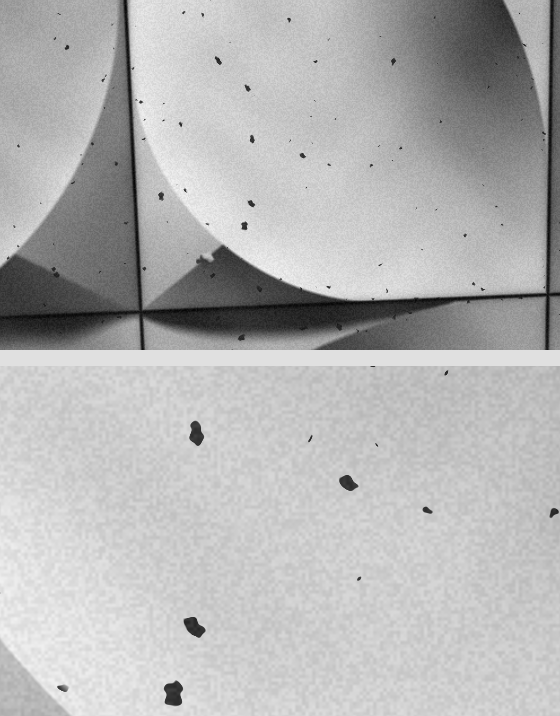
Top, the full canvas; bottom, a detail of the centre.
A Shadertoy shader for this texture:

```glsl
// Cast concrete relief panels: scooped dishes, folded corners, dark joints and air pits.

// Lengths are in canvas heights, tones are grey levels.
const float JOINT_LEFT = 0.358, JOINT_LEFT_LEAN = 0.050;
const float JOINT_RIGHT = 1.577, JOINT_RIGHT_LEAN = -0.014;
const float JOINT_BASE = 0.0915, JOINT_SLOPE = 0.0425;
const float JOINT_HALF_WIDTH = 0.0045;
const vec2 MAIN_CENTER = vec2(1.104, 0.867);
const float MAIN_RADIUS = 0.733;
const vec2 CREST_CENTER = vec2(0.367, 0.458);
const float CREST_RADIUS = 1.200;
const vec2 SIDE_CENTER = vec2(-0.692, 1.0);
const float SIDE_RADIUS = 1.031;
const vec2 SHADOW_CENTER = vec2(1.44, 1.0);
const vec2 CHIP_CENTER = vec2(0.592, 0.262);
const float JOINT_TONE = 0.07, PIT_TONE = 0.13;
const float GRAIN = 0.085, MOTTLE = 0.012;

vec2 hash2(vec2 p) {
    vec3 q = fract(p.xyx * vec3(0.1031, 0.1030, 0.0973));
    q += dot(q, q.yzx + 33.33);
    return fract((q.xx + q.yz) * q.zy);
}

float valueNoise(vec2 p) {
    vec2 i = floor(p), f = fract(p);
    f = f * f * (3.0 - 2.0 * f);
    float low = mix(hash2(i).x, hash2(i + vec2(1, 0)).x, f.x);
    float high = mix(hash2(i + vec2(0, 1)).x, hash2(i + vec2(1, 1)).x, f.x);
    return mix(low, high, f.y);
}

float inside(float d, float aa) { return smoothstep(aa, -aa, d); }

// Signed side of the line a-b, positive to its left
float lineSide(vec2 p, vec2 a, vec2 b) {
    vec2 t = normalize(b - a);
    return dot(p - a, vec2(-t.y, t.x));
}

// Scattered elongated holes, at most one per cell
float pits(vec2 p, float cell, float chance, float size, float aa) {
    p += 0.0015 * sin(p.yx * 410.0 + 2.0 * sin(p * 170.0));
    vec2 id = floor(p / cell);
    float mask = 0.0;
    for (int j = -1; j <= 1; j++)
    for (int i = -1; i <= 1; i++) {
        vec2 c = id + vec2(i, j) + 40.0;
        vec2 place = hash2(c), form = hash2(c + 57.3);
        vec2 q = p - (c - 40.0 + 0.2 + 0.6 * place) * cell;
        float angle = 6.283 * form.x, s = sin(angle), k = cos(angle);
        q = vec2(k * q.x + s * q.y, (k * q.y - s * q.x) * (1.2 + place.x));
        float radius = size * mix(0.3, 1.0, form.y * form.y);
        mask = max(mask, step(hash2(c + 13.7).x, chance) * inside(length(q) - radius, aa));
    }
    return mask;
}

// Large dish with a lit lower rim and a shaded upper right
float mainPanel(vec2 p, float aa, out float rim) {
    float bowl = length(min(p - MAIN_CENTER, 0.0)) - MAIN_RADIUS;
    vec2 fromCrest = p - CREST_CENTER;
    float crest = length(vec2(fromCrest.x, max(fromCrest.y, 0.0))) - CREST_RADIUS;
    float reach = length((p - SHADOW_CENTER) * vec2(1.0, 0.65));
    float dish = mix(0.20, 0.75, smoothstep(-0.05, 0.55, reach));
    dish += 0.15 * exp(4.5 * min(bowl, 0.0)) * smoothstep(1.6, 0.9, p.x);
    float flange = mix(0.62, 0.76, smoothstep(0.1, 0.5, p.y));
    float under = 0.23 + 0.9 * max(bowl, 0.0);
    float fold = lineSide(p, vec2(0.41, 0.118), vec2(0.552, 0.233));
    flange = mix(flange, under, inside(fold, 2.0 * aa));
    rim = max(bowl, crest);
    float tone = mix(flange, dish, inside(bowl, 2.0 * aa));
    return mix(0.72, tone, inside(crest, 2.0 * aa));
}

// Neighbouring dish seen from its shaded lower right corner
float sidePanel(vec2 p, float aa, out float rim) {
    rim = length(p - SIDE_CENTER) - SIDE_RADIUS;
    float dish = 0.62 + 0.20 * exp(5.0 * min(rim, 0.0)) * smoothstep(1.3, 0.5, p.y);
    float flange = 0.50 - 0.35 * max(rim, 0.0);
    float under = 0.22 + 0.35 * p.x;
    float fold = lineSide(p, vec2(0.058, 0.267), vec2(0.385, 0.108));
    flange = mix(flange, under, inside(fold, 3.0 * aa));
    return mix(flange, dish, inside(rim, 2.5 * aa));
}

// Tops of the lower panels: shadow under the joint, lit fold, next dish
float lowerPanel(float x, float u, float depth, float aa, out float rim) {
    rim = 1.0;
    if (u < 0.0) {
        float edge = 0.085 * smoothstep(0.0, 0.25, -u);
        return mix(0.15, 0.50, smoothstep(0.3 * edge, edge + 0.03, depth)) + 0.2 * exp(12.0 * u);
    }
    float lens = 0.1 * pow(max(sin(3.1416 * pow(min(u / 0.9, 1.0), 0.8)), 0.0), 0.8);
    float flange = mix(0.17, 0.66, smoothstep(0.55 * lens, lens + 0.015, depth));
    float toEnd = max(1.52 - x, 0.0);
    rim = 0.7 * (0.33 * toEnd * toEnd - depth);
    float dish = mix(0.27, 0.60, smoothstep(0.9, 1.5, x));
    return mix(flange, dish, inside(rim, 2.0 * aa));
}

void mainImage(out vec4 fragColor, in vec2 fragCoord) {
    vec2 p = fragCoord / iResolution.y;
    float aa = 1.0 / iResolution.y;

    // Panel layout
    float u = p.x - JOINT_LEFT - JOINT_LEFT_LEAN * (1.0 - p.y);
    float w = p.x - JOINT_RIGHT - JOINT_RIGHT_LEAN * (1.0 - p.y);
    float h = p.y - JOINT_BASE - JOINT_SLOPE * p.x;
    float rim = 1.0, tone;
    if (w > 0.0) tone = mix(0.55, 0.40, smoothstep(0.0, 0.5, p.y));
    else if (h < 0.0) tone = lowerPanel(p.x, u, -h, aa, rim);
    else if (u < 0.0) tone = sidePanel(p, aa, rim);
    else tone = mainPanel(p, aa, rim);

    // Broken rim near the folded corner
    vec2 chip = p - CHIP_CENTER + 0.012 * (valueNoise(p * 75.0) - 0.5);
    float chipShape = length(chip * vec2(0.55, 1.0)) - 0.017 - 0.018 * (valueNoise(p * 60.0) - 0.5);
    float chipTone = mix(0.25, 0.78, smoothstep(-0.012, 0.012, chip.y + 0.3 * chip.x));
    tone = mix(tone, chipTone, inside(chipShape, 1.5 * aa));

    // Air pits, denser along the rims
    float holes = max(pits(p, 0.13, 0.28, 0.014, aa), pits(p + 3.1, 0.06, 0.14, 0.006, aa));
    float nearRim = smoothstep(0.022, 0.010, abs(rim));
    holes = max(holes, nearRim * pits(p + 7.7, 0.03, 0.35, 0.006, aa));
    tone = mix(tone, PIT_TONE, 0.9 * holes);

    // Joints with soft contact shadow
    float joint = min(min(abs(u), abs(w)), abs(h));
    tone *= 1.0 - 0.45 * exp(-joint * 110.0);
    tone = mix(tone, JOINT_TONE, inside(joint - JOINT_HALF_WIDTH, 1.5 * aa));

    // Mottled surface and fine grain
    tone += MOTTLE * (sin(p.x * 17.0 + 2.0 * sin(p.y * 11.0)) + sin(p.y * 23.0 + 3.0 * sin(p.x * 9.0)));
    tone += GRAIN * (valueNoise(p * 310.0) - 0.5);
    fragColor = vec4(vec3(clamp(tone, 0.0, 1.0)), 1.0);
}
```
